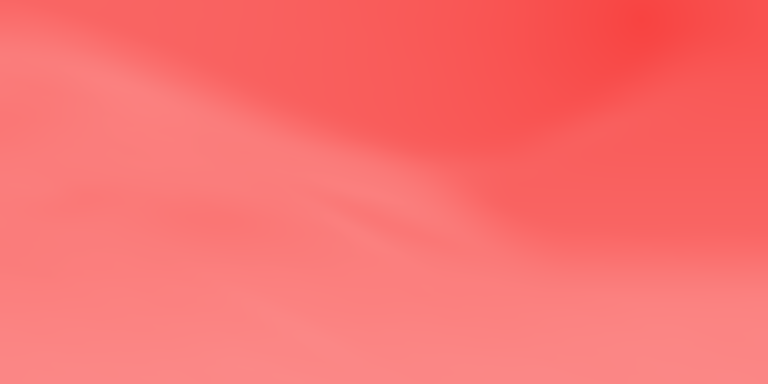
Give the GLSL for this background, as a Shadertoy shader.

```glsl
const vec3 DEEP_RED = vec3(0.972, 0.262, 0.255);
const vec3 PALE_ROSE = vec3(0.984, 0.530, 0.525);
const vec2 GLOW_CENTER = vec2(1.67, 0.95);
const float GLOW_FALLOFF = 1.6;
const float GLOW_RANGE = 0.55;
const float EDGE_SOFTNESS = 0.09;
const float WISP_STRENGTH = 0.07;

float hash(vec2 p) {
    return fract(sin(dot(p, vec2(127.1, 311.7))) * 43758.5453);
}

float noise(vec2 p) {
    vec2 i = floor(p), f = fract(p);
    f = f * f * (3.0 - 2.0 * f);
    return mix(mix(hash(i), hash(i + vec2(1, 0)), f.x),
               mix(hash(i + vec2(0, 1)), hash(i + vec2(1, 1)), f.x), f.y);
}

float fbm(vec2 p) {
    float sum = 0.0, amplitude = 0.5;
    for (int i = 0; i < 4; i++) {
        sum += amplitude * noise(p);
        p = p * 2.03 + 17.3;
        amplitude *= 0.5;
    }
    return sum;
}

// Soft elliptical smear, turned by an angle in radians
float smear(vec2 p, vec2 center, vec2 size, float angle) {
    float c = cos(angle), s = sin(angle);
    vec2 d = p - center;
    d = vec2(c * d.x + s * d.y, c * d.y - s * d.x) / size;
    return exp(-dot(d, d));
}

// Lower border of the red sky
float skyEdge(float x) {
    return 0.93 - 0.36 * smoothstep(-0.05, 1.2, x) + 0.30 * smoothstep(1.2, 1.9, x);
}

// Lower border of the warm pocket on the right
float pocketEdge(float x) {
    return 0.568 - 0.25 * smoothstep(0.9, 1.5, x);
}

void mainImage(out vec4 fragColor, in vec2 fragCoord) {
    vec2 p = fragCoord / iResolution.y;
    p.x *= 2.0 * iResolution.y / iResolution.x;

    // Wisps drawn out along a gentle downward slope
    float wisp = fbm(vec2(p.x * 3.0, (p.y + 0.25 * p.x) * 9.0)) - 0.47;
    vec2 q = p + vec2(0.0, 0.04 * wisp);

    // Pale haze
    float tone = mix(1.0, 0.85, smoothstep(0.0, 0.38, p.y));
    tone += WISP_STRENGTH * wisp;

    // Dark smudges in the haze
    tone -= 0.09 * smear(q, vec2(0.55, 0.42), vec2(0.20, 0.07), -0.1);
    tone -= 0.06 * smear(q, vec2(0.20, 0.47), vec2(0.12, 0.045), 0.15);
    tone -= 0.08 * smear(q, vec2(0.00, 0.68), vec2(0.20, 0.09), 0.3);
    tone -= 0.09 * smear(q, vec2(1.03, 0.41), vec2(0.25, 0.035), -0.38);

    // Light streaks in the haze
    tone += 0.06 * smear(q, vec2(0.32, 0.77), vec2(0.22, 0.08), -0.55);
    tone += 0.05 * smear(q, vec2(0.92, 0.40), vec2(0.20, 0.025), -0.55);
    tone += 0.04 * smear(q, vec2(0.76, 0.16), vec2(0.22, 0.030), -0.52);
    tone += 0.05 * smear(q, vec2(0.92, 0.50), vec2(0.22, 0.025), -0.25);

    // Warm pocket below the band
    float pocketTone = 0.37 + 0.48 * (0.667 - p.y);
    float pocket = smoothstep(-0.11, 0.11, q.y - pocketEdge(p.x));
    pocket *= smoothstep(0.93, 1.35, p.x);
    tone = mix(tone, pocketTone, pocket);

    // Pale band between pocket and sky
    tone += 0.08 * smear(q, vec2(1.12, 0.58), vec2(0.24, 0.045), -0.08);
    tone += 0.06 * smear(q, vec2(1.48, 0.65), vec2(0.28, 0.055), 0.28);

    // Red sky with its deepest glow at the upper right
    float glowDistance = length(p - GLOW_CENTER);
    float skyTone = GLOW_RANGE * (1.0 - exp(-GLOW_FALLOFF * glowDistance));
    skyTone += 0.3 * WISP_STRENGTH * wisp;
    float sky = smoothstep(-EDGE_SOFTNESS, EDGE_SOFTNESS, q.y - skyEdge(p.x));
    tone = mix(tone, skyTone, sky);

    fragColor = vec4(mix(DEEP_RED, PALE_ROSE, clamp(tone, 0.0, 1.05)), 1.0);
}
```
